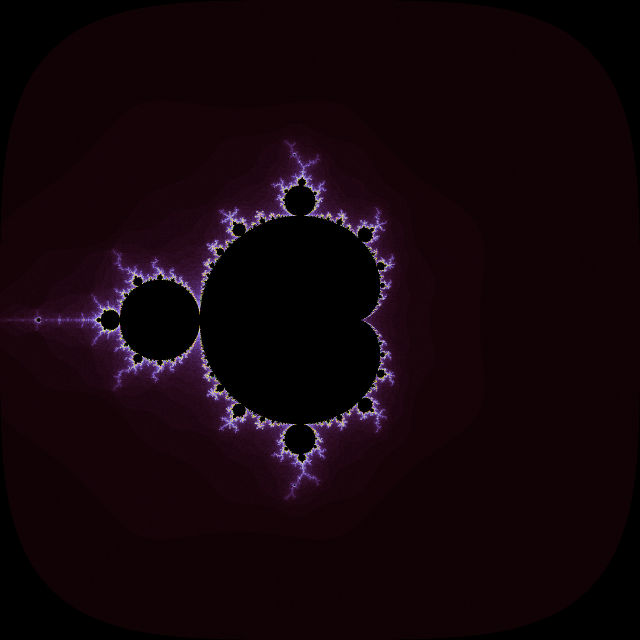
Write a Shadertoy shader that draws this background.

```glsl
// Escape-time fractal of z -> z^2 + c on the square from -2 to 2.
// A rounded-square bailout shapes the dark outer bands; the escape count
// drives a wine-to-violet palette that cycles near the boundary.

const int MAX_STEPS = 200;
const float GRID = 512.0;          // grain cells across the canvas
const float GRAIN = 0.3;           // grain strength relative to the count
const float BAILOUT = 16.0;        // limit for x^4 + y^4
const vec3 COLOR_RATE = vec3(0.020, 0.025, 0.0425);
const vec3 COLOR_CURVE = vec3(1.0, 2.0, 2.0);

float hash(vec2 p) {
    return fract(sin(dot(p, vec2(127.1, 311.7))) * 43758.5453);
}

vec2 complexSquare(vec2 z) {
    return vec2(z.x * z.x - z.y * z.y, 2.0 * z.x * z.y);
}

// Number of steps that stay inside the rounded square
int escapeCount(vec2 c) {
    vec2 z = vec2(0.0);
    for (int i = 0; i < MAX_STEPS; i++) {
        z = complexSquare(z) + c;
        vec2 squared = z * z;
        if (dot(squared, squared) > BAILOUT) return i;
    }
    return MAX_STEPS;
}

// Red rises linearly, green and blue quadratically, then all cycle
vec3 bandColor(float count) {
    vec3 wave = abs(sin((count + 2.25) * COLOR_RATE));
    return 0.95 * pow(wave, COLOR_CURVE);
}

vec3 fractalColor(vec2 uv, float grain) {
    int steps = escapeCount(4.0 * (uv - 0.5));
    if (steps == 0 || steps == MAX_STEPS) return vec3(0.0);
    float count = float(steps);
    return bandColor(count * (1.0 + GRAIN * (grain - 0.5)));
}

void mainImage(out vec4 fragColor, in vec2 fragCoord) {
    // Fine speckle tied to the canvas
    float grain = hash(floor(fragCoord / iResolution.xy * GRID));

    // Average four samples per pixel to smooth the edges
    vec3 color = vec3(0.0);
    for (int i = 0; i < 4; i++) {
        vec2 offset = vec2(float(i % 2), float(i / 2)) * 0.5 - 0.25;
        vec2 uv = (fragCoord + offset) / iResolution.xy;
        color += 0.25 * fractalColor(uv, grain);
    }
    fragColor = vec4(color, 1.0);
}
```
